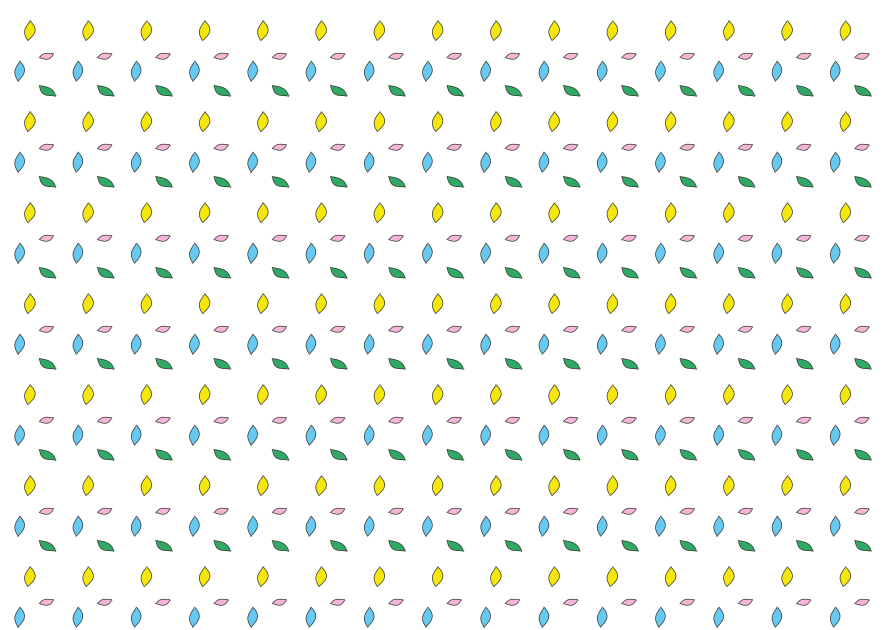
Reproduce this pattern procedurally as a Shadertoy shader.

```glsl
// Scattered petals: a grid of tiles, each holding four small pointed leaves
// in yellow, blue, pink and green with thin dark outlines on white.
// Each leaf is a straight axis with a skewed sine profile on either side.

const float PI = 3.14159265;
const float SHEET_HEIGHT = 540.0;           // canvas height in design units
const vec2 PITCH = vec2(49.93, 78.0);       // tile size
const vec2 LAST_TILE = vec2(14.0, 6.0);     // 15 columns, 7 rows
const float TOP_MARGIN = 10.0;
const float LINE_WIDTH = 0.62;

const vec3 PAPER = vec3(1.0);
const vec3 INK = vec3(0.2, 0.2, 0.17);
const vec3 YELLOW = vec3(0.96, 0.90, 0.05);
const vec3 BLUE = vec3(0.40, 0.79, 0.95);
const vec3 PINK = vec3(0.96, 0.71, 0.85);
const vec3 GREEN = vec3(0.19, 0.66, 0.40);

// Approximate signed distance to a leaf running from tip to base.
// widths: half width on the full and the slim side; peak: where the full side is widest.
float leafDistance(vec2 p, vec2 tip, vec2 base, vec2 widths, float peak) {
    float len = length(base - tip);
    vec2 axis = (base - tip) / len;
    vec2 rel = p - tip;
    float along = dot(rel, axis);
    float across = dot(rel, vec2(axis.y, -axis.x));

    bool fullSide = across > 0.0;
    float width = fullSide ? widths.x : widths.y;
    float skew = log(0.5) / log(fullSide ? peak : 1.0 - peak);

    float t = clamp(along / len, 0.002, 1.0);
    float phase = PI * pow(t, skew);
    float slope = width * cos(phase) * phase * skew / (t * len);
    float side = (abs(across) - width * sin(phase)) / sqrt(1.0 + slope * slope);
    return max(side, abs(along - 0.5 * len) - 0.5 * len);
}

// Box-filtered coverage of the region where d < 0.
float coverage(float d, float pixel) {
    return clamp(0.5 - d / pixel, 0.0, 1.0);
}

// Lays a filled, outlined leaf over the colour below.
vec3 paintLeaf(vec3 below, vec3 fill, float d, float pixel) {
    float outer = coverage(d - 0.5 * LINE_WIDTH, pixel);
    float inner = coverage(d + 0.5 * LINE_WIDTH, pixel);
    return below * (1.0 - outer) + INK * (outer - inner) + fill * inner;
}

void mainImage(out vec4 fragColor, in vec2 fragCoord) {
    // Design units, measured downward from the top left
    float pixel = SHEET_HEIGHT / iResolution.y;
    vec2 p = vec2(fragCoord.x, iResolution.y - fragCoord.y) * pixel;
    p.y -= TOP_MARGIN;

    // Repeat within the grid, leaving the margins empty
    vec2 tile = clamp(floor(p / PITCH), vec2(0.0), LAST_TILE);
    vec2 q = p - tile * PITCH;

    // Four leaves per tile
    float yellow = leafDistance(q, vec2(25.7, 8.0), vec2(23.8, 24.8), vec2(5.3, 3.6), 0.46);
    float blue = leafDistance(q, vec2(17.0, 42.5), vec2(15.5, 59.5), vec2(4.7, 3.5), 0.46);
    float pink = leafDistance(q, vec2(45.7, 36.0), vec2(33.7, 39.3), vec2(3.3, 2.1), 0.43);
    float green = leafDistance(q, vec2(47.6, 72.5), vec2(33.7, 63.3), vec2(4.1, 3.0), 0.58);

    vec3 color = PAPER;
    color = paintLeaf(color, YELLOW, yellow, pixel);
    color = paintLeaf(color, BLUE, blue, pixel);
    color = paintLeaf(color, PINK, pink, pixel);
    color = paintLeaf(color, GREEN, green, pixel);
    fragColor = vec4(color, 1.0);
}
```
